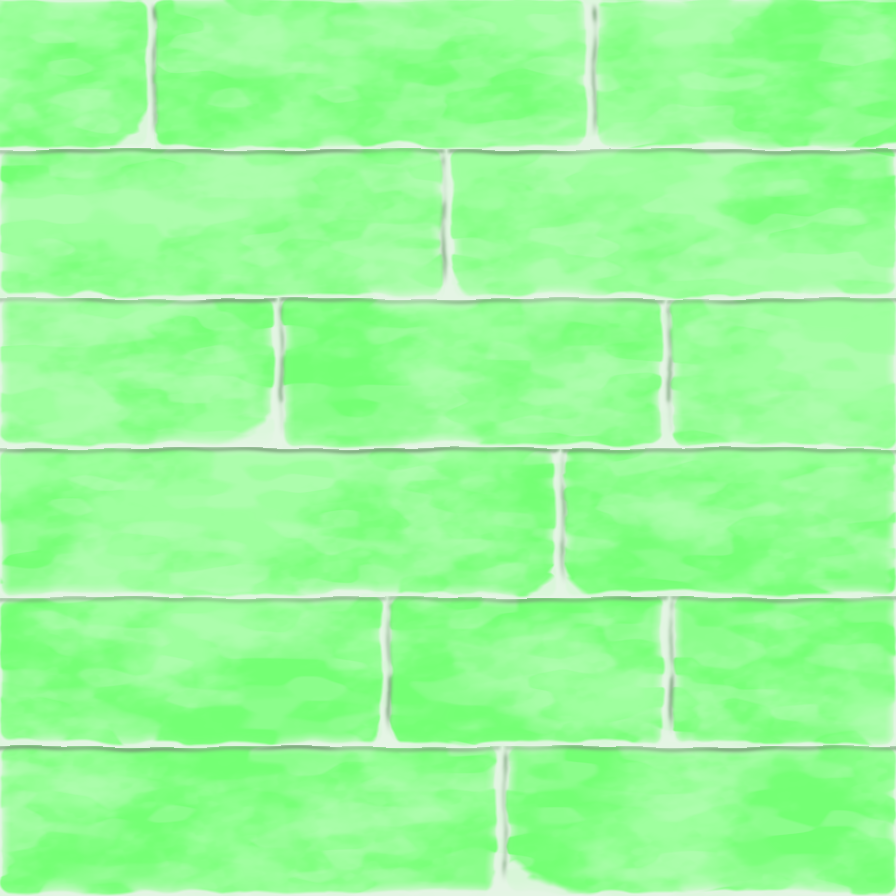
Give the GLSL for this texture, as a WebGL 1 fragment shader.

```glsl
precision highp float;
// Green painted brick wall: six uneven courses, worn pale mortar and soft shadow lines.

#define ROWS 6.0
#define DEEP vec3(0.44, 1.0, 0.44)
#define LIGHT vec3(0.61, 1.0, 0.61)
#define MORTAR vec3(0.90, 0.96, 0.90)
#define SHADOW vec3(0.46, 0.62, 0.46)
#define JOINT_HALF 0.0065
#define BED_THICK 0.0055
#define CORNER 0.011
#define SMEAR_HEIGHT 0.042
#define SOFT 0.0022

uniform vec2 u_resolution;

float hash(vec2 p) {
  return fract(sin(dot(p, vec2(127.1, 311.7))) * 43758.55);
}

// Smooth cellular noise: random cell values blended by distance to jittered centres.
float cells(vec2 p) {
  vec2 base = floor(p);
  float sum = 0.0, total = 0.0;
  for (int y = -1; y <= 1; y++) {
    for (int x = -1; x <= 1; x++) {
      vec2 cell = base + vec2(float(x), float(y));
      vec2 jitter = vec2(hash(cell), hash(cell + 17.3)) - 0.5;
      vec2 d = cell + 0.5 + 0.8 * jitter - p;
      float w = exp(-6.0 * dot(d, d));
      sum += w * hash(cell + 41.7);
      total += w;
    }
  }
  return sum / total;
}

// Layered brush mottling, stretched sideways.
float mottle(vec2 p) {
  float v = 0.0, amp = 0.42;
  p = vec2(p.x * 5.0 + p.y, p.y * 9.0 - p.x * 1.2);
  for (int i = 0; i < 5; i++) {
    v += amp * (cells(p) - 0.5);
    p = p * 2.03 + 5.7;
    amp *= 0.68;
  }
  return v + 0.5;
}

// Per course: two joint positions (-1 for none), then left and right smear lengths.
vec4 course(float row) {
  if (row < 0.5) return vec4(0.560, -1.0, 0.020, 0.110);
  if (row < 1.5) return vec4(0.431, 0.746, 0.020, 0.018);
  if (row < 2.5) return vec4(0.625, -1.0, 0.042, 0.034);
  if (row < 3.5) return vec4(0.311, 0.744, 0.075, 0.004);
  if (row < 4.5) return vec4(0.499, -1.0, 0.005, 0.028);
  return vec4(0.169, 0.660, 0.045, 0.006);
}

void main() {
  vec2 uv = gl_FragCoord.xy / u_resolution;
  float grain = cells(uv * vec2(60.0, 95.0));
  float streak = cells(uv * vec2(22.0, 60.0) + 9.0);

  // Uneven courses
  float bed = floor(uv.y * ROWS + 0.5);
  vec2 p = uv;
  p.y += 0.0013 * sin(uv.x * 21.0 + bed * 4.1) + 0.0007 * sin(uv.x * 83.0 + bed * 2.3);
  p.x += 0.0010 * sin(uv.y * 70.0) + 0.0012 * (grain - 0.5);
  p.y = clamp(p.y, 0.0, 0.9999);
  float row = floor(p.y * ROWS);
  float foot = fract(p.y * ROWS) / ROWS;
  float top = 1.0 / ROWS - foot;

  // Distance to the nearest upright joint, with a faint seam at the sides
  vec4 joints = course(row);
  float first = p.x - joints.x;
  float second = p.x - joints.y;
  float nearest = abs(first) < abs(second) ? first : second;
  float seam = min(uv.x, 1.0 - uv.x) + step(4.5, row);
  float halfWidth = JOINT_HALF * (0.65 + 0.6 * streak);
  float side = min(abs(nearest) - halfWidth, seam - 0.002 * streak);
  float ledge = BED_THICK * (0.15 + 1.3 * cells(vec2(uv.x * 24.0, bed * 7.0)));
  vec2 edge = vec2(side, min(foot - ledge, top));
  float inside = CORNER - length(max(CORNER - edge, 0.0));

  // Painted brick face
  float tone = mottle(uv);
  float brick = hash(vec2(row, step(0.0, first) + 2.0 * step(0.0, second)) + 3.0);
  tone += 0.10 * (brick - 0.5);
  vec3 color = mix(DEEP, LIGHT, smoothstep(0.27, 0.73, tone));

  // Worn rims and mortar
  float rim = exp(-max(inside, 0.0) / 0.009);
  color = mix(color, MORTAR, rim * (0.12 + 0.65 * smoothstep(0.42, 0.75, streak)));
  float mortar = 1.0 - smoothstep(-SOFT, SOFT, inside + 0.002 * (grain - 0.5));
  color = mix(color, MORTAR, mortar * (0.85 + 0.15 * grain));

  // Mortar smeared outward at the foot of the joints
  float reach = first < 0.0 ? joints.z : joints.w;
  float taper = max(1.0 - abs(first) / reach, 0.0);
  float rise = SMEAR_HEIGHT * taper * (0.45 + 0.55 * taper) * (0.75 + 0.5 * grain);
  float smear = smoothstep(-0.006, 0.005, rise - foot) * smoothstep(0.0, 0.2, taper);
  color = mix(color, MORTAR, 0.88 * smear);

  // Shadow under each bed and broken dark cores in the joints
  float under = exp(-pow((top - 0.002) / 0.0032, 2.0)) * step(row, 4.5);
  float beside = 1.0 - smoothstep(0.0, 0.008, -side);
  float broken = 0.30 + 0.55 * cells(vec2(uv.x * 13.0, bed * 5.0 + 2.0));
  color = mix(color, SHADOW, under * broken * beside);
  float lean = hash(vec2(row, 8.0)) < 0.5 ? -0.0035 : 0.0035;
  float core = exp(-pow((nearest - lean) / 0.0032, 2.0));
  core *= smoothstep(0.012, 0.04, foot) * smoothstep(0.0, 0.015, top);
  color = mix(color, SHADOW, core * (0.10 + 0.60 * cells(vec2(row * 5.0, uv.y * 45.0))));

  gl_FragColor = vec4(color, 1.0);
}
```
